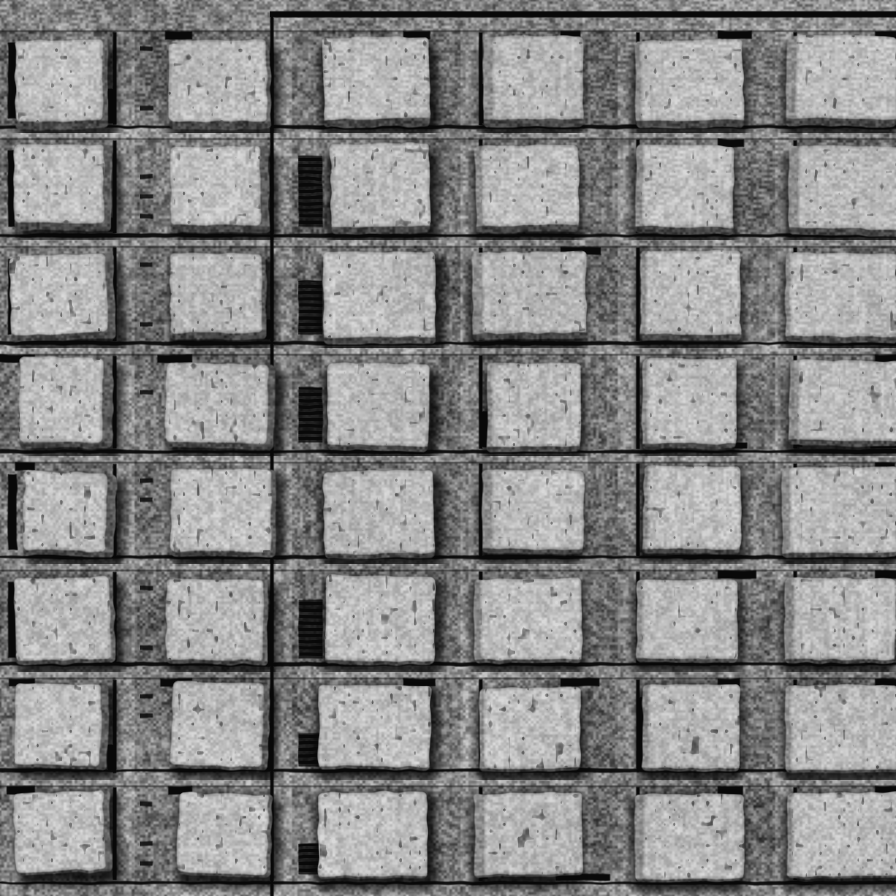
Reproduce this pattern procedurally as a three.js fragment shader.

```glsl
// Rough pale concrete blocks, six across and eight down, on a grey slotted frame.
// Each cell layers rails, recesses, black gaps, a soft shadow, block sides and
// a speckled front face; hashes vary the size, tilt and gaps from cell to cell.
varying vec2 vUv;

const vec2 COUNT = vec2(6.0, 8.0);
const vec2 PITCH = vec2(0.1755, 0.1204);
const vec2 FIRST = vec2(0.069, 0.0695);       // centre of the lower left cell
const vec2 BLOCK_HALF = vec2(0.054, 0.0455);
const float CORNER = 0.005;
const float SOFT = 0.0013;
const float RECESS_HALF = 0.053;
const float GROOVE_Y = -0.053;
const float GROOVE_X = 0.059;
const float RAIL_X = 0.071;
const float RAIL_HALF = 0.0105;
const float FACE_TONE = 0.73;
const float RAIL_TONE = 0.53;
const float PANEL_TONE = 0.43;
const float GAP_TONE = 0.035;

float hash(vec2 p) {
  return fract(sin(dot(p, vec2(127.1, 311.7))) * 43758.55);
}

float noise(vec2 p) {
  vec2 i = floor(p), f = fract(p);
  f = f * f * (3.0 - 2.0 * f);
  return mix(mix(hash(i), hash(i + vec2(1.0, 0.0)), f.x),
             mix(hash(i + vec2(0.0, 1.0)), hash(i + 1.0), f.x), f.y);
}

float fill(float d) {
  return 1.0 - smoothstep(-SOFT, SOFT, d);
}

float boxDist(vec2 p, vec2 halfSize, float r) {
  vec2 q = abs(p) - halfSize + r;
  return length(max(q, 0.0)) + min(max(q.x, q.y), 0.0) - r;
}

// Filled rectangle between two corners
float slot(vec2 p, vec2 low, vec2 high) {
  return fill(boxDist(p - 0.5 * (low + high), 0.5 * (high - low), 0.001));
}

float chance(vec2 id, float seed, float odds) {
  return step(hash(id + seed), odds);
}

// Black grooves and missing pieces of the frame; s is p.x mirrored to the rail
float gaps(vec2 p, vec2 id, float s, float middle) {
  float rowShift = (hash(vec2(id.y, 7.3)) - 0.5) * 0.008;
  float lineWidth = 0.0012 + 0.0013 * noise(vec2(vUv.x * 14.0, id.y * 5.0));
  float gap = fill(abs(p.y - GROOVE_Y - rowShift) - lineWidth) * 0.95;

  // Upright groove beside the rail, with a ragged wider part
  float longLine = step(abs(id.x - 1.0), 0.5);
  float reach = mix(0.052, 0.075, longLine);
  float upright = slot(vec2(s, p.y), vec2(GROOVE_X - 0.002, -reach), vec2(GROOVE_X + 0.002, reach));
  float cut = mix(-0.04, 0.035, hash(id + 2.7));
  float wide = slot(vec2(s, p.y), vec2(0.051, -0.05), vec2(GROOVE_X + 0.002, cut));
  gap = max(gap, max(upright, wide * chance(id, 3.1, 0.65)) * (1.0 - middle));

  // Bars along the top and bottom of the open side
  float span = mix(0.052, 0.086, hash(id + 4.4));
  float top = slot(vec2(-s, p.y), vec2(0.03, 0.044), vec2(span, 0.053));
  float low = slot(vec2(-s, p.y), vec2(0.025, -0.052), vec2(span, -0.045));
  gap = max(gap, top * chance(id, 5.2, 0.5));
  gap = max(gap, low * chance(id, 6.6, 0.25));

  // Slatted holes left of the middle column
  float slats = 0.8 + 0.2 * smoothstep(-0.4, 0.4, sin(p.y * 900.0));
  float hole = slot(p, vec2(-0.087, -0.045), vec2(-0.06, mix(-0.02, 0.035, hash(id + 8.1))));
  gap = max(gap, hole * slats * middle * chance(id, 9.5, 0.65));

  // Small notches in the open panels on the left
  float notch = fill(abs(fract(p.y * 45.0) - 0.5) / 45.0 - 0.0025);
  notch *= slot(p, vec2(-0.09, -0.04), vec2(-0.074, 0.045)) * step(abs(id.x - 1.0), 0.5);
  notch *= step(0.45, hash(id + floor(p.y * 45.0)));
  gap = max(gap, notch * 0.85);

  // Dark strip left of the first column, and the border line at the top
  gap = max(gap, slot(p, vec2(-0.06, -0.045), vec2(-0.05, 0.04)) * step(id.x, 0.5) * chance(id, 1.9, 0.8));
  return max(gap, fill(abs(vUv.y - 0.984) - 0.0035) * step(0.301, vUv.x));
}

void main() {
  vec2 id = clamp(floor((vUv - FIRST) / PITCH + 0.5), vec2(0.0), COUNT - 1.0);
  vec2 p = vUv - FIRST - id * PITCH;
  float middle = step(abs(id.x - 2.0), 0.5);
  float side = id.x < 1.5 ? 1.0 : -1.0;
  float s = p.x * side;
  float grain = noise(vUv * 330.0) - 0.5;
  float mottle = noise(vUv * 140.0 + 31.0) - 0.5;
  float stain = noise(vUv * 13.0 + 5.0) - 0.5;
  vec2 wobble = vec2(noise(vUv * 70.0), noise(vUv * 70.0 + 19.0)) - 0.5;

  // Frame
  float rail = fill(abs(s - RAIL_X) - RAIL_HALF) * (1.0 - middle);
  float recess = fill(abs(p.y) - RECESS_HALF) * (1.0 - rail);
  float tone = mix(RAIL_TONE, PANEL_TONE, recess);
  tone += grain * 0.32 + mottle * 0.2 + stain * 0.14;
  tone *= 1.0 - 0.45 * fill(abs(p.y - RECESS_HALF) - 0.001);
  tone = mix(tone, GAP_TONE, gaps(p + wobble * 0.0015, id, s, middle));

  // Block placement
  vec2 jitter = vec2(hash(id + 11.3), hash(id + 17.9)) - 0.5;
  vec2 halfSize = BLOCK_HALF + vec2(0.009, 0.004) * (vec2(hash(id + 23.1), hash(id + 29.7)) - 0.5);
  halfSize.x += 0.005 * middle + 0.006 * step(4.5, id.x) - 0.004 * step(id.x, 0.5);
  float tilt = (hash(id + 37.0) - 0.5) * (id.x < 1.5 ? 0.07 : 0.035);
  vec2 q = p - jitter * vec2(0.010, 0.006) + wobble * 0.0025;
  q += tilt * vec2(q.y, -q.x);
  vec2 depth = vec2(side * (1.0 - middle) * mix(0.004, 0.011, hash(id + 41.0)), -0.003 - 0.0009 * id.y);

  // Cast shadow, side faces, then front face
  float body = boxDist(q - 0.5 * depth, halfSize + 0.5 * abs(depth), CORNER);
  float shadow = boxDist(q - depth - vec2(0.003, -0.005), halfSize, CORNER);
  tone *= mix(0.25, 1.0, smoothstep(-0.002, 0.017, shadow));
  float face = boxDist(q, halfSize, CORNER);
  float under = smoothstep(0.0, 0.003, -q.y - halfSize.y + 0.001);
  float flank = mix(side > 0.0 ? 0.36 : 0.54, 0.27, under) + grain * 0.2 + mottle * 0.1;
  tone = mix(tone, flank, fill(body));
  float pits = smoothstep(0.8, 0.97, noise(vUv * vec2(190.0, 125.0) + 53.0));
  float front = FACE_TONE + grain * 0.17 + mottle * 0.1 + stain * 0.06 - pits * 0.32;
  front -= 0.1 * smoothstep(-0.004, 0.0, face);
  tone = mix(tone, front, fill(face));

  gl_FragColor = vec4(vec3(clamp(tone, 0.03, 0.85)), 1.0);
}
```
